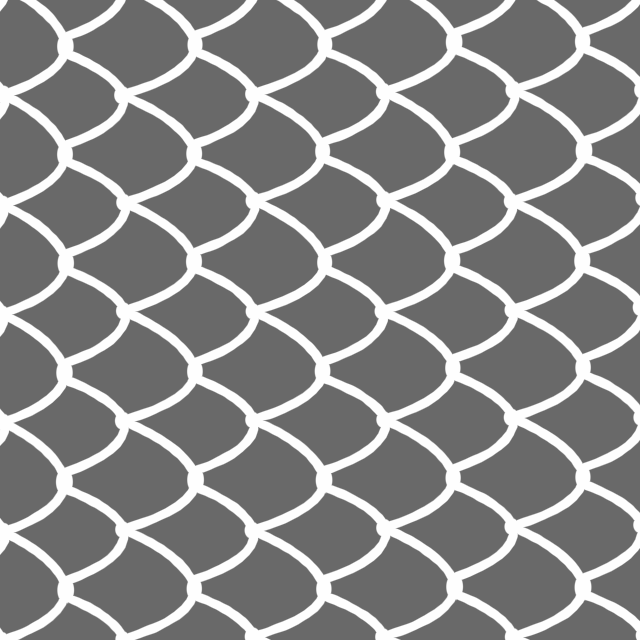
Give the GLSL for this pattern, as a WebGL 1 fragment shader.

```glsl
precision highp float;
// Chain-link mesh: pale wire on flat grey, drawn as staggered columns of
// arcs that bulge to the right and hook into knots. Each arc is two quadratic
// curves hung between hash-jittered knots; layered sines roughen the wire.

uniform vec2 u_resolution;

const vec3 GROUND = vec3(0.41);
const vec3 WIRE = vec3(0.995);
const vec2 PITCH = vec2(0.2025, 0.1703);   // spacing of the tall knots
const vec2 ORIGIN = vec2(0.1009, 0.0716);  // first tall knot, from top left
const vec2 STAGGER = vec2(0.0918, 0.0765); // tall knot to small knot
const vec2 TALL_RADII = vec2(0.0124, 0.0198);
const vec2 SMALL_RADII = vec2(0.0116, 0.0135);
const float HALF_WIDTH = 0.0071;
const float SHEAR = 0.0075;                // slight rise towards the right
const float JITTER = 0.0045;
const int STEPS = 8;

vec2 hash2(vec2 id) {
  vec2 s = vec2(dot(id, vec2(127.1, 311.7)), dot(id, vec2(269.5, 183.3)));
  return fract(sin(s) * 4375.85);
}

float layeredSines(vec2 p) {
  return 0.5 * sin(p.x * 83.0 + 3.0 * sin(p.y * 41.0))
       + 0.3 * sin(p.y * 137.0 + 2.0 * sin(p.x * 67.0))
       + 0.2 * sin((p.x + p.y) * 251.0);
}

// Knot centres, with y pointing down
vec2 tallKnot(vec2 id) {
  return ORIGIN + id * PITCH + JITTER * (hash2(id + 7.0) - 0.5);
}

vec2 smallKnot(vec2 id) {
  vec2 centre = ORIGIN + STAGGER + id * PITCH;
  centre.x += 0.014 * step(id.x, -0.5);    // border column is pulled inward
  return centre + JITTER * (hash2(id + 31.0) - 0.5);
}

float segmentDistance(vec2 p, vec2 a, vec2 b) {
  vec2 ab = b - a;
  float t = clamp(dot(p - a, ab) / dot(ab, ab), 0.0, 1.0);
  return length(p - a - ab * t);
}

float curveDistance(vec2 p, vec2 a, vec2 control, vec2 b) {
  float d = 1.0;
  vec2 last = a;
  for (int i = 1; i <= STEPS; i++) {
    float t = float(i) / float(STEPS);
    vec2 next = mix(mix(a, control, t), mix(control, b, t), t);
    d = min(d, segmentDistance(p, last, next));
    last = next;
  }
  return d;
}

// Rounded arc: out to the bulge, then back beneath it
float arcDistance(vec2 p, vec2 top, vec2 bulge, vec2 bottom) {
  vec2 upper = top + (bulge - top) * vec2(0.85, 0.45);
  vec2 lower = bulge + (bottom - bulge) * vec2(0.0, 0.60);
  return min(curveDistance(p, top, upper, bulge),
             curveDistance(p, bulge, lower, bottom));
}

float knotDistance(vec2 p, vec2 centre, vec2 radii, float size) {
  vec2 r = radii * size;
  return (length((p - centre) / r) - 1.0) * min(r.x, r.y);
}

// Signed distance to the wires and knots of one cell
float cellDistance(vec2 p, vec2 id, float halfWidth) {
  vec2 down = vec2(0.0, 1.0);
  vec2 left = vec2(-1.0, 0.0);
  vec2 tall = tallKnot(id);
  vec2 small = smallKnot(id);
  vec2 size = 0.93 + 0.14 * hash2(id + 53.0);

  float tallArc = arcDistance(p, smallKnot(id + left - down),
                              tall + vec2(0.001, -0.003),
                              smallKnot(id + left));
  float smallArc = arcDistance(p, tall + vec2(0.0, 0.0105),
                               small + vec2(0.004, 0.003),
                               tallKnot(id + down) - vec2(0.0, 0.0145));
  float wires = min(tallArc, smallArc) - halfWidth;
  float knots = min(knotDistance(p, tall, TALL_RADII, size.x),
                    knotDistance(p, small, SMALL_RADII, size.y));
  return min(wires, knots);
}

void main() {
  vec2 p = gl_FragCoord.xy / u_resolution;
  p.y = 1.0 - p.y;
  p.y += SHEAR * p.x;

  // Nearest wire among the four cells that can reach this point
  vec2 cell = floor((p - ORIGIN) / PITCH);
  float halfWidth = HALF_WIDTH + 0.0007 * layeredSines(p);
  float d = 1.0;
  for (int j = 0; j <= 1; j++) {
    for (int i = 0; i <= 1; i++) {
      d = min(d, cellDistance(p, cell + vec2(float(i), float(j)), halfWidth));
    }
  }

  float edge = 0.8 / min(u_resolution.x, u_resolution.y);
  float cover = 1.0 - smoothstep(-edge, edge, d);
  gl_FragColor = vec4(mix(GROUND, WIRE, cover), 1.0);
}
```
